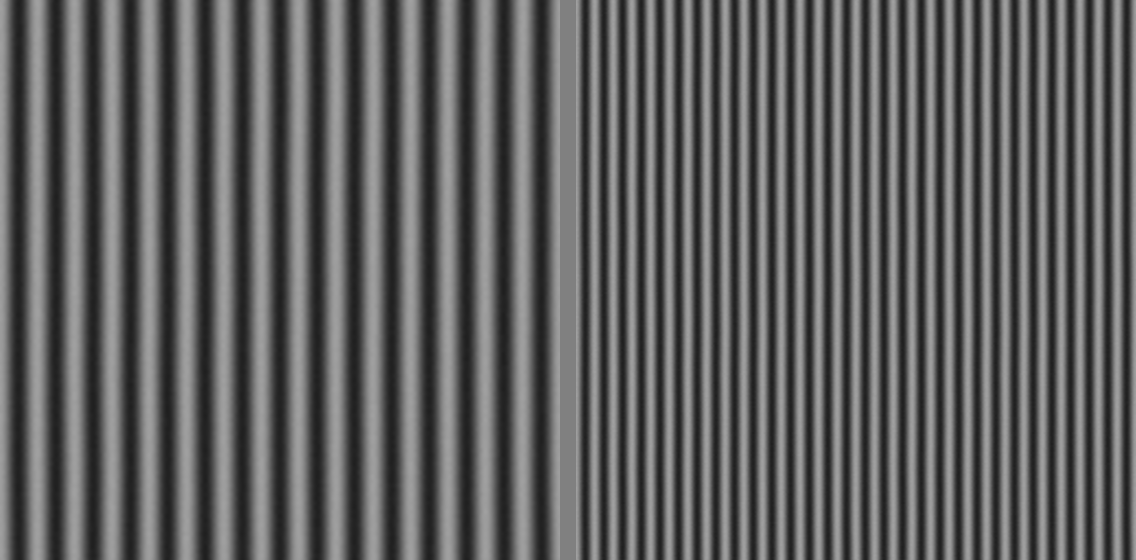
Left: one tile. Right: repeated 2 by 2.
Write a three.js fragment shader that draws this pattern.

```glsl
#define STRIPES 15.0
#define DARK 0.13
#define LIGHT 0.62
#define GRAIN_CELLS 128.0
#define GRAIN_AMOUNT 0.018
#define WOBBLE_CELLS 6.0
#define WOBBLE_AMOUNT 0.0012
#define TAU 6.283185

varying vec2 vUv;

float hash(vec2 p) {
  vec3 q = fract(vec3(p.xyx) * 0.1031);
  q += dot(q, q.yzx + 33.33);
  return fract((q.x + q.y) * q.z);
}

// Value noise that wraps after a whole number of cells
float tiledNoise(vec2 uv, float cells) {
  vec2 p = uv * cells;
  vec2 cell = floor(p);
  vec2 blend = smoothstep(0.0, 1.0, fract(p));
  vec2 a = mod(cell, cells);
  vec2 b = mod(cell + 1.0, cells);
  float bottom = mix(hash(a), hash(vec2(b.x, a.y)), blend.x);
  float top = mix(hash(vec2(a.x, b.y)), hash(b), blend.x);
  return mix(bottom, top, blend.y);
}

void main() {
  // Slight sideways drift of the stripes
  float drift = (tiledNoise(vUv, WOBBLE_CELLS) - 0.5) * WOBBLE_AMOUNT;

  // Soft ridges, with a crest on the tile edge
  float ridge = 0.5 + 0.5 * cos(TAU * STRIPES * (vUv.x + drift));
  float shade = mix(DARK, LIGHT, ridge);

  // Faint surface grain
  shade += (tiledNoise(vUv, GRAIN_CELLS) - 0.5) * GRAIN_AMOUNT;

  gl_FragColor = vec4(vec3(shade), 1.0);
}
```
